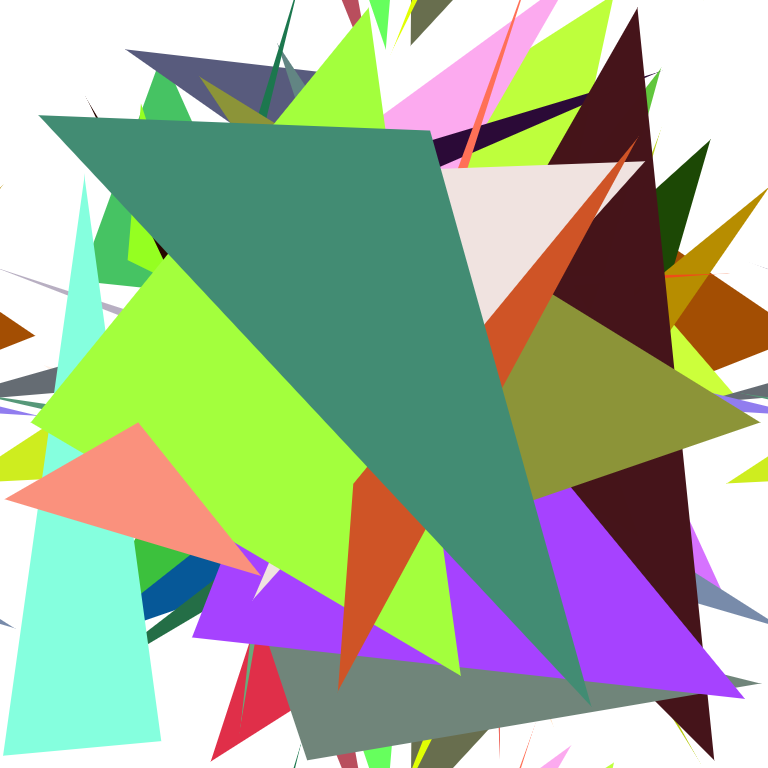
Reproduce this background procedurally as a WebGL 1 fragment shader.

```glsl
precision highp float;
// Layered flat triangles: outward-pointing shards behind large overlapping blades on white.

uniform vec2 u_resolution;

#define GREEN  vec3(0.26, 0.55, 0.45)
#define PALE   vec3(0.94, 0.89, 0.88)
#define LIME   vec3(0.64, 1.00, 0.24)
#define MAROON vec3(0.27, 0.08, 0.10)
#define ORANGE vec3(0.81, 0.33, 0.15)
#define VIOLET vec3(0.65, 0.26, 1.00)
#define SHARDS 38
#define SHARD_LENGTH 0.32
#define SHARD_WIDTH 0.14
#define RING_RADIUS 0.35
#define COLOR_SPREAD 0.5
#define SEED 3.0

// Three random values in 0..1 from one number.
vec3 hash3(float n) {
  vec3 p = fract(vec3(n + SEED) * vec3(0.1031, 0.1130, 0.0973));
  p += dot(p, p.yzx + 33.33);
  return fract((p.xxy + p.yzz) * p.zyx);
}

// Signed distance to the line a-b, positive on its right.
float lineDistance(vec2 p, vec2 a, vec2 b) {
  vec2 along = normalize(b - a);
  return dot(p - a, vec2(along.y, -along.x));
}

// Paints one smooth-edged triangle over the colour below.
void paint(inout vec3 color, vec2 p, vec2 a, vec2 b, vec2 c, vec3 fill) {
  vec2 ab = b - a;
  vec2 ac = c - a;
  float winding = sign(ab.x * ac.y - ab.y * ac.x);
  float d = max(lineDistance(p, a, b) * winding,
            max(lineDistance(p, b, c) * winding,
                lineDistance(p, c, a) * winding));
  float pixel = 1.0 / min(u_resolution.x, u_resolution.y);
  color = mix(color, fill, clamp(0.5 - d / pixel, 0.0, 1.0));
}

// Weighted choice from the palette.
vec3 shardColor(float pick) {
  vec3 color = GREEN;
  color = mix(color, LIME,   step(0.44, pick));
  color = mix(color, PALE,   step(0.60, pick));
  color = mix(color, ORANGE, step(0.72, pick));
  color = mix(color, MAROON, step(0.82, pick));
  color = mix(color, VIOLET, step(0.91, pick));
  return color;
}

// Shards on a ring, wide ones first and slivers last, wrapped over the tile edges.
void paintShards(inout vec3 color, vec2 uv) {
  for (int i = 0; i < SHARDS; i++) {
    float n = float(i);
    float slim = 1.0 - n / float(SHARDS);
    vec3 place = hash3(n * 7.0 + 1.0);
    vec3 shape = hash3(n * 7.0 + 2.0);
    vec3 tint = hash3(n * 7.0 + 3.0);

    float angle = n * 2.39996 + place.x * 0.6;
    vec2 center = 0.5 + (RING_RADIUS + 0.14 * (place.y - 0.5)) * vec2(cos(angle), sin(angle));
    float heading = angle + (place.z - 0.5) * 1.6;
    vec2 dir = vec2(cos(heading), sin(heading));
    vec2 side = vec2(-dir.y, dir.x);

    float len = SHARD_LENGTH * mix(0.7, 1.2, shape.x);
    float width = 0.006 + SHARD_WIDTH * slim * slim * mix(0.7, 1.2, shape.y);
    float skew = (shape.z - 0.5) * 0.4 * len;
    vec2 p = fract(uv - center + 0.5) - 0.5;
    vec3 fill = shardColor(tint.x) + COLOR_SPREAD * (hash3(n * 7.0 + 4.0) - 0.5);
    paint(color, p, dir * len * 0.6,
          side * width - dir * (len * 0.4 + skew),
          -side * width - dir * (len * 0.4 - skew), clamp(fill, 0.0, 1.0));
  }
}

// Large blades, back to front, all kept inside the tile.
void paintBlades(inout vec3 color, vec2 p) {
  vec3 aqua = vec3(0.52, 1.0, 0.87);
  vec3 gray = vec3(0.44, 0.52, 0.48);
  vec3 olive = vec3(0.55, 0.58, 0.22);
  vec3 salmon = vec3(0.98, 0.57, 0.49);
  paint(color, p, vec2(0.11, 0.77), vec2(0.004, 0.016), vec2(0.21, 0.035), aqua);
  paint(color, p, vec2(0.83, 0.99), vec2(0.93, 0.01), vec2(0.51, 0.43), MAROON);
  paint(color, p, vec2(0.40, 0.01), vec2(0.99, 0.11), vec2(0.31, 0.28), gray);
  paint(color, p, vec2(0.25, 0.17), vec2(0.97, 0.09), vec2(0.46, 0.71), VIOLET);
  paint(color, p, vec2(0.26, 0.90), vec2(0.99, 0.45), vec2(0.64, 0.33), olive);
  paint(color, p, vec2(0.57, 0.78), vec2(0.84, 0.79), vec2(0.33, 0.22), PALE);
  paint(color, p, vec2(0.48, 0.99), vec2(0.04, 0.45), vec2(0.60, 0.12), LIME);
  paint(color, p, vec2(0.83, 0.82), vec2(0.46, 0.37), vec2(0.44, 0.10), ORANGE);
  paint(color, p, vec2(0.18, 0.45), vec2(0.006, 0.35), vec2(0.34, 0.25), salmon);
  paint(color, p, vec2(0.05, 0.85), vec2(0.56, 0.83), vec2(0.77, 0.08), GREEN);
}

void main() {
  vec2 uv = gl_FragCoord.xy / u_resolution;
  vec3 color = vec3(1.0);
  paintShards(color, uv);
  paintBlades(color, uv);
  gl_FragColor = vec4(color, 1.0);
}
```
